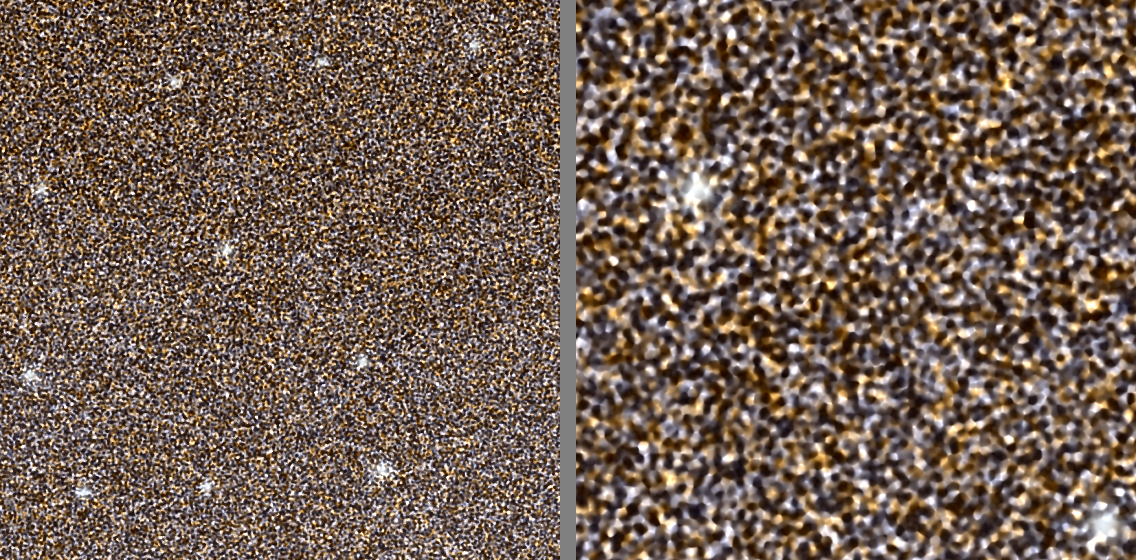
Left, the full canvas; right, a detail of the centre.
This texture is drawn by a Shadertoy shader. Its source:

```glsl
// Dense field of tiny gold, grey and brown stars with a few bright blue-white ones.

const vec3 WARM_OFFSET = vec3(0.066, 0.0, -0.030);  // overall brown cast
const vec3 GOLD_SHIFT = vec3(0.045, 0.0, -0.085);   // gold when added, blue when removed
const vec3 STAR_CORE = vec3(0.95, 0.98, 1.0);
const vec3 STAR_HALO = vec3(0.52, 0.62, 0.72);

// Integer hash: three values in 0..1 for a cell and a seed
vec3 hash3(vec2 cell, int seed) {
    uvec3 v = uvec3(ivec3(ivec2(cell), seed)) * 1664525u + 1013904223u;
    v.x += v.y * v.z;
    v.y += v.z * v.x;
    v.z += v.x * v.y;
    v ^= v >> 16u;
    v.x += v.y * v.z;
    v.y += v.z * v.x;
    v.z += v.x * v.y;
    return vec3(v >> 8u) / 16777216.0;
}

// Scattered soft dots of random sign, scaled to unit variance.
// ringing adds a faint opposite rim around each dot.
float grainNoise(vec2 p, float ringing, int seed) {
    const float SIGMA = 0.65;
    vec2 home = floor(p);
    float total = 0.0;
    float power = 0.002;
    for (int y = -2; y <= 2; y++) {
        for (int x = -2; x <= 2; x++) {
            vec2 cell = home + vec2(x, y);
            vec3 rnd = hash3(cell, seed);
            vec2 d = p - cell - rnd.xy;
            float q = dot(d, d) / (2.0 * SIGMA * SIGMA);
            float weight = (1.0 - ringing * q) * exp(-q);
            total += weight * (rnd.z - 0.5) * sqrt(12.0);
            power += weight * weight;
        }
    }
    return total * inversesqrt(power);
}

// Smooth value noise in -1..1
float cloudNoise(vec2 p, int seed) {
    vec2 cell = floor(p);
    vec2 f = smoothstep(0.0, 1.0, p - cell);
    float low = mix(hash3(cell, seed).x, hash3(cell + vec2(1, 0), seed).x, f.x);
    float high = mix(hash3(cell + vec2(0, 1), seed).x, hash3(cell + vec2(1, 1), seed).x, f.x);
    return 2.0 * mix(low, high, f.y) - 1.0;
}

// At most one bright star per coarse cell: x is the core, y the halo
vec2 brightStar(vec2 uv, float cells, int seed) {
    vec2 cell = floor(uv * cells);
    vec3 place = hash3(cell, seed);
    vec3 kind = hash3(cell, seed + 1);
    vec2 centre = (cell + mix(vec2(0.2), vec2(0.8), place.xy)) / cells;
    float present = step(0.5, place.z);
    float size = mix(0.6, 1.1, kind.x);
    float d = length(uv - centre) / size;
    float core = exp(-pow(d / 0.009, 2.0));
    float halo = exp(-pow(d / 0.019, 2.0)) * size;
    return present * vec2(core, halo);
}

void mainImage(out vec4 fragColor, in vec2 fragCoord) {
    vec2 uv = fragCoord / iResolution.y;

    // Broad dust lanes: darker and browner towards the top
    float dust = 0.65 * cloudNoise(uv * 4.0, 11) + 0.35 * cloudNoise(uv * 9.0, 12);
    float height = uv.y - 0.5;
    float haze = 0.03 * dust - 0.06 * height;

    // Fine grain brightness, skewed towards bright peaks
    float grain = grainNoise(uv * 305.0, 0.6, 1);
    float light = 0.335 + haze + 0.215 * grain + 0.038 * grain * grain;

    // Star tint: strongest on bright grains, with blue weaker than gold
    float warmth = grainNoise(uv * 250.0, 0.3, 2) + 0.5 * height - 0.25 * dust;
    warmth = max(warmth, 0.5 * warmth);
    float tintStrength = 0.5 + 1.2 * clamp(light, 0.0, 0.8);
    vec3 color = vec3(light) + WARM_OFFSET + GOLD_SHIFT * warmth * tintStrength;

    // Few bright stars over the field
    vec2 star = brightStar(uv, 4.0, 21);
    color += STAR_HALO * star.y * (0.55 + 0.2 * grain);
    color = mix(color, STAR_CORE, star.x * 0.95);

    fragColor = vec4(clamp(color, 0.0, 1.0), 1.0);
}
```
